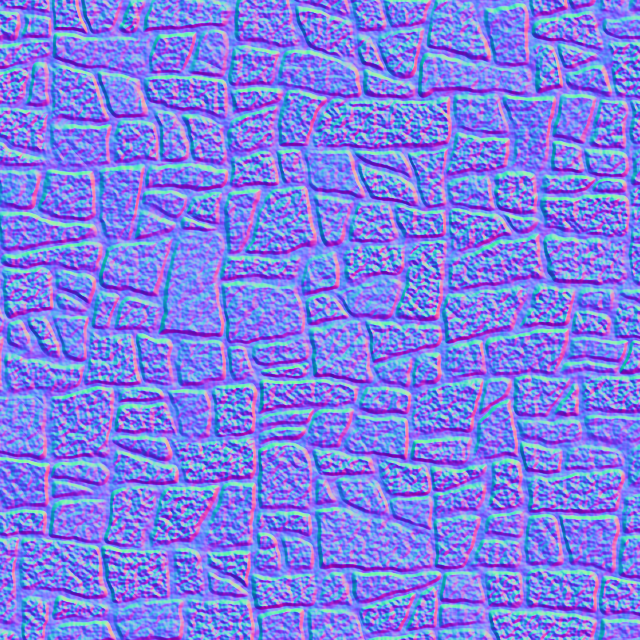
A WebGL 1 fragment shader for this texture map:

```glsl
precision highp float;
// Tangent-space normal map of a rubble stone wall. The wall is cut recursively
// by tilted lines into tightly packed stones; bevels, leans, pits and creases
// form a height field, and its slope is encoded as a colour.
uniform vec2 u_resolution;

#define SMALL_STONE 0.0045  // area below which a stone is never cut
#define LARGE_STONE 0.0210  // area above which a stone is always cut
#define CUT_TILT    0.064   // rise of a cut from one end to the other
#define WARP        0.024   // wandering of the joints
#define JOINT       0.0022  // half width of the mortar
#define BEVEL       0.0066  // width of the stone edges
#define RELIEF      0.0064  // height of the stones
#define PIT_DEPTH   0.0076  // coarse surface roughness
#define PIT_SCALE   80.0    // pits across the canvas
#define CREASE      0.0075  // depth of the creases
#define SAMPLE_STEP 0.0011  // reach of the slope measurement

vec3 hash3(float n) {
  vec3 q = fract(vec3(n) * vec3(0.1031, 0.1030, 0.0973));
  q += dot(q, q.yzx + 33.33);
  return fract((q.xxy + q.yzz) * q.zyx);
}

vec2 gradientAt(vec2 cell) {
  vec3 q = fract(cell.xyx * vec3(0.1031, 0.1030, 0.0973));
  q += dot(q, q.yzx + 33.33);
  float angle = 6.2832 * fract((q.x + q.y) * q.z);
  return vec2(cos(angle), sin(angle));
}

// Gradient noise, about -0.7 to 0.7
float noise(vec2 p) {
  vec2 i = floor(p), f = p - i;
  vec2 w = f * f * f * (f * (f * 6.0 - 15.0) + 10.0);
  vec2 e = vec2(1.0, 0.0);
  float a = dot(gradientAt(i), f);
  float b = dot(gradientAt(i + e.xy), f - e.xy);
  float c = dot(gradientAt(i + e.yx), f - e.yx);
  float d = dot(gradientAt(i + e.xx), f - e.xx);
  return mix(mix(a, b, w.x), mix(c, d, w.x), w.y);
}

// Rounded distance to the nearest joint; also gives the stone's id and centre
float jointDistance(vec2 p, float sharpness, out float id, out vec2 centre) {
  vec2 lo = vec2(-0.23, -0.17), hi = vec2(1.19, 1.26);
  float nearness = 0.0;
  id = 1.0;
  for (int level = 0; level < 14; level++) {
    vec2 size = hi - lo;
    vec3 r = hash3(id + 17.0);
    if (size.x * size.y < mix(SMALL_STONE, LARGE_STONE, r.z * r.z)) break;
    vec2 cut = lo + size * mix(0.32, 0.68, r.x);
    vec2 along = (p - 0.5 * (lo + hi)) / size * (r.y - 0.5) * CUT_TILT;
    bool upright = size.x > 1.45 * size.y;
    float d = upright ? p.x - cut.x - along.y : p.y - cut.y - along.x;
    if (upright) {
      if (d > 0.0) lo.x = cut.x; else hi.x = cut.x;
    } else {
      if (d > 0.0) lo.y = cut.y; else hi.y = cut.y;
    }
    id = id * 2.0 + step(0.0, d);
    nearness += exp(-abs(d) * sharpness);
  }
  centre = 0.5 * (lo + hi);
  return -log(nearness + 0.00001) / sharpness;
}

float wallHeight(vec2 p) {
  // Bend the joints, broadly and finely
  vec2 bent = p + WARP * vec2(noise(p * 5.0 + 3.7), noise(p * 5.0 + 41.3));
  bent += 0.4 * WARP * vec2(noise(p * 17.0 + 11.1), noise(p * 17.0 + 67.9));
  bent += 0.0032 * vec2(noise(p * 55.0 + 7.3), noise(p * 55.0 + 29.1));

  float id;
  vec2 centre;
  float sharpness = 330.0 + 300.0 * noise(p * 6.0 + 90.0);
  float d = jointDistance(bent, sharpness, id, centre);
  float joint = JOINT * (1.0 + 1.2 * noise(p * 11.0 + 23.0));
  float stone = smoothstep(joint, joint + BEVEL, d);

  // Every stone has its own lean, height and roughness
  vec3 r = hash3(id + 71.3);
  vec3 s = hash3(id + 503.7);
  float face = RELIEF * mix(0.75, 1.35, r.x) + dot(bent - centre, (r.yz - 0.5) * 0.2);
  float roughness = mix(0.5, 1.25, s.x);

  // Pits in two sizes, steeper on their right flanks
  vec2 grain = p * PIT_SCALE * vec2(1.0, 1.1);
  float shift = 0.35 * noise(grain);
  float pits = noise(grain - vec2(shift, 0.0)) + 0.48 * noise(grain * 2.03 + 13.7);

  // Creases running in the stone's own direction
  float turn = 3.1416 * s.y;
  vec2 axis = vec2(cos(turn), sin(turn));
  vec2 q = vec2(dot(p, axis) * 14.0, dot(p, vec2(-axis.y, axis.x)) * 32.0);
  float creases = abs(noise(q + s.z * 50.0));
  face += PIT_DEPTH * roughness * pits + CREASE * creases;

  // Mortar, smoother than the stones
  float mortar = 0.0060 * noise(p * 33.0 + 5.0) + 0.3 * PIT_DEPTH * pits;
  return mix(mortar, face, stone);
}

void main() {
  vec2 p = gl_FragCoord.xy / u_resolution.y;
  vec2 e = vec2(SAMPLE_STEP, 0.0);
  vec2 slope = vec2(wallHeight(p + e.xy) - wallHeight(p - e.xy),
                    wallHeight(p + e.yx) - wallHeight(p - e.yx)) / (2.0 * SAMPLE_STEP);
  vec3 normal = normalize(vec3(-slope, 1.0));
  gl_FragColor = vec4(normal * 0.5 + 0.5, 1.0);
}
```
